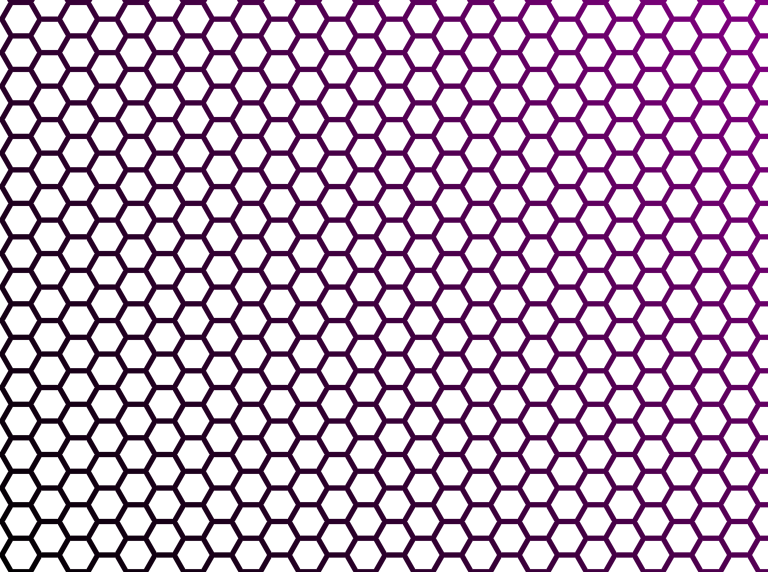
This pattern is drawn by a Shadertoy shader. Its source:

```glsl
// Honeycomb mesh of flat-topped hexagon outlines on a white ground.
// The nearest cell of two interleaved lattices gives the distance to the wall,
// and a corner-to-corner gradient runs through the ink from black to purple.

#define ROWS 17.08                 // cells per canvas height
#define STRETCH 1.009              // horizontal squeeze of the cells
#define FIRST vec2(0.625, 0.572)   // first cell centre from top left, in cells
#define WALL 0.158                 // wall width, in cell heights
#define INK_LOW vec3(0.0, 0.0, 0.0)
#define INK_HIGH vec3(0.51, 0.0, 0.51)
#define GROUND vec3(1.0)

// Offset from the centre of the nearest cell; cell height is 1
vec2 hexOffset(vec2 p) {
    vec2 period = vec2(sqrt(3.0), 1.0);
    vec2 even = mod(p + 0.5 * period, period) - 0.5 * period;
    vec2 odd = mod(p, period) - 0.5 * period;
    return dot(even, even) < dot(odd, odd) ? even : odd;
}

// Distance from a point inside a cell to its border
float borderDistance(vec2 offset) {
    vec2 q = abs(offset);
    return 0.5 - max(q.y, dot(q, vec2(0.5 * sqrt(3.0), 0.5)));
}

void mainImage(out vec4 fragColor, in vec2 fragCoord) {
    // Cell coordinates, measured from the top left
    vec2 p = vec2(fragCoord.x, iResolution.y - fragCoord.y) / iResolution.y * ROWS;
    p = (p - FIRST) * vec2(STRETCH, 1.0);

    // Smoothed walls
    float soft = 0.7 * ROWS / iResolution.y;
    float d = borderDistance(hexOffset(p)) - 0.5 * WALL;
    float wall = 1.0 - smoothstep(-soft, soft, d);

    // Ink brightens along the canvas diagonal
    vec2 diagonal = iResolution.xy;
    float t = dot(fragCoord, diagonal) / dot(diagonal, diagonal);
    vec3 ink = mix(INK_LOW, INK_HIGH, t);

    fragColor = vec4(mix(GROUND, ink, wall), 1.0);
}
```
